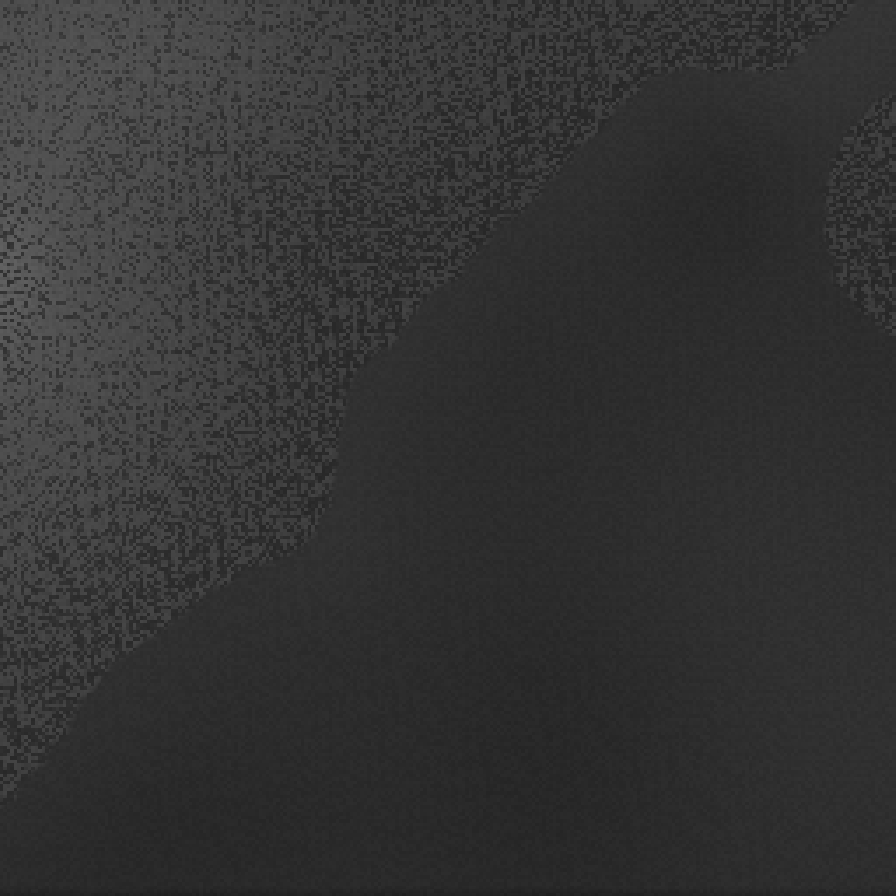
This background is drawn by a WebGL 1 fragment shader. Its source:

```glsl
precision highp float;
// Charcoal backdrop: a speckled upper-left field meeting smooth dark cloth along a wavy diagonal.

#define GRAIN_CELLS 256.0
#define EDGE_SOFTNESS 0.006
#define EDGE_WOBBLE 0.012
#define CLOTH_GRAIN 0.022
#define CLOTH_TONE 0.172
#define SPECK_DARK 0.165
#define SPECK_LIGHT 0.245
#define GLOW_GAIN 0.075

uniform vec2 u_resolution;

float hash(vec2 p) {
  return fract(sin(dot(p, vec2(127.1, 311.7))) * 43758.5453);
}

float valueNoise(vec2 p) {
  vec2 cell = floor(p);
  vec2 f = fract(p);
  f = f * f * (3.0 - 2.0 * f);
  float low = mix(hash(cell), hash(cell + vec2(1.0, 0.0)), f.x);
  float high = mix(hash(cell + vec2(0.0, 1.0)), hash(cell + vec2(1.0)), f.x);
  return mix(low, high, f.y);
}

// Soft elliptical spot, 1 at its centre
float spot(vec2 p, vec2 center, vec2 radius) {
  vec2 d = (p - center) / radius;
  return exp(-dot(d, d));
}

float bump(float t, float center, float width) {
  float d = (t - center) / width;
  return exp(-d * d);
}

// Positive above the wavy diagonal; t runs along it
float diagonalField(vec2 p) {
  float t = p.x + p.y;
  float offset = 0.1
    + 0.035 * bump(t, 0.38, 0.13)
    - 0.045 * bump(t, 0.74, 0.1)
    + 0.085 * smoothstep(0.8, 1.0, t)
    - 0.14 * smoothstep(1.63, 1.82, t);
  return (p.y - p.x - offset) * 0.7071;
}

// Positive inside the oval at the right edge
float ovalField(vec2 p) {
  vec2 radius = vec2(0.12, 0.15);
  return (1.0 - length((p - vec2(1.042, 0.759)) / radius)) * radius.x;
}

// Smooth cloth with faint large shadows and highlights
float clothTone(vec2 p, float grain) {
  float tone = CLOTH_TONE + 0.014 * (valueNoise(p * 5.0) - 0.5);
  tone += 0.018 * spot(p, vec2(0.93, 0.92), vec2(0.25, 0.2));
  tone += 0.015 * spot(p, vec2(0.95, 0.25), vec2(0.2, 0.3));
  tone += 0.015 * bump(diagonalField(p), 0.0, 0.08);
  tone -= 0.014 * spot(p, vec2(0.8, 0.78), vec2(0.09, 0.1));
  tone -= 0.014 * spot(p, vec2(0.64, 0.13), vec2(0.2, 0.2));
  tone -= 0.012 * spot(p, vec2(0.22, 0.08), vec2(0.2, 0.1));
  tone -= 0.03 * (1.0 - smoothstep(0.0, 0.012, p.y));
  return tone + CLOTH_GRAIN * (grain - 0.5);
}

// Two-tone specks, brighter and denser toward the left
float speckTone(vec2 p, float depth, float grain, float fineGrain) {
  float glow = spot(p, vec2(0.0, 0.68), vec2(0.22, 0.36));
  glow += 0.55 * spot(p, vec2(0.17, 0.96), vec2(0.22, 0.15));
  float shade = spot(p, vec2(0.28, 0.79), vec2(0.13, 0.1));
  float edgePatch = spot(p, vec2(0.0, 0.69), vec2(0.045, 0.085));
  float darkShare = 0.56 - 0.28 * smoothstep(0.0, 0.25, depth);
  darkShare += 0.16 * shade + 0.2 * edgePatch - 0.1 * glow;
  float light = SPECK_LIGHT + GLOW_GAIN * glow + 0.05 * edgePatch;
  float dark = SPECK_DARK + 0.055 * glow - 0.03 * edgePatch;
  float isLight = smoothstep(darkShare - 0.12, darkShare + 0.12, grain);
  return mix(dark, light, isLight) + 0.03 * (fineGrain - 0.5);
}

void main() {
  vec2 p = gl_FragCoord.xy / u_resolution;
  vec2 cell = floor(p * GRAIN_CELLS);
  float grain = hash(cell);
  float fineGrain = hash(cell + vec2(53.0, 17.0));

  // Join both speckled regions and roughen their outline
  float depth = diagonalField(p);
  float region = max(depth, ovalField(p));
  region += EDGE_WOBBLE * (valueNoise(p * 55.0) - 0.5);
  float speckled = smoothstep(-EDGE_SOFTNESS, EDGE_SOFTNESS, region);

  float cloth = clothTone(p, fineGrain);
  float specks = speckTone(p, max(depth, 0.0), grain, fineGrain);
  gl_FragColor = vec4(vec3(mix(cloth, specks, speckled)), 1.0);
}
```
